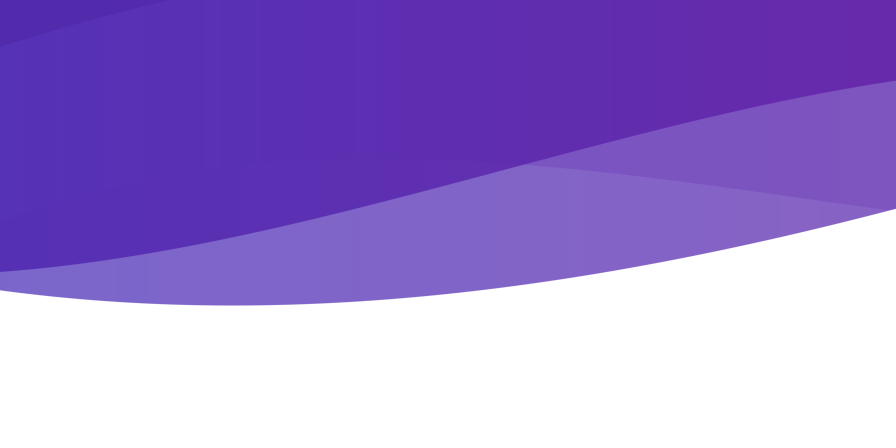
A WebGL 1 fragment shader for this background:

```glsl
precision highp float;

uniform vec2 u_resolution;

// Wave depths below the top edge: cubic coefficients (1, x, x^2, x^3)
const vec4 CORNER_WAVE = vec4(0.104, -0.62, 0.38, 0.0);
const vec4 INNER_WAVE = vec4(0.495, -0.740, 1.142, -0.4255);
const vec4 DARK_WAVE = vec4(0.607, -0.146, -0.690, 0.409);
const vec4 PALE_WAVE = vec4(0.648, 0.269, -0.561, 0.110);

// Layer colours at the left and right sides
const vec3 CORNER_LEFT = vec3(0.320, 0.165, 0.675);
const vec3 CORNER_RIGHT = vec3(0.350, 0.165, 0.680);
const vec3 DARK_LEFT = vec3(0.335, 0.195, 0.715);
const vec3 DARK_RIGHT = vec3(0.405, 0.165, 0.670);
const vec3 SHADE_LEFT = vec3(0.335, 0.190, 0.705);
const vec3 SHADE_RIGHT = vec3(0.410, 0.190, 0.680);
const vec3 MID_LEFT = vec3(0.450, 0.330, 0.780);
const vec3 MID_RIGHT = vec3(0.495, 0.330, 0.745);
const vec3 PALE_LEFT = vec3(0.480, 0.400, 0.795);
const vec3 PALE_RIGHT = vec3(0.530, 0.385, 0.770);
const vec3 PAPER = vec3(1.0);

// Antialiased coverage of the area above a wave
float above(vec4 wave, vec2 p) {
  float depth = wave.x + p.x * (wave.y + p.x * (wave.z + p.x * wave.w));
  float softness = 0.75 / u_resolution.y;
  return smoothstep(-softness, softness, depth - p.y);
}

void main() {
  vec2 p = gl_FragCoord.xy / u_resolution;
  p.y = 1.0 - p.y;

  // Horizontal gradient of each layer
  vec3 corner = mix(CORNER_LEFT, CORNER_RIGHT, p.x);
  vec3 dark = mix(DARK_LEFT, DARK_RIGHT, p.x);
  vec3 shade = mix(SHADE_LEFT, SHADE_RIGHT, p.x);
  vec3 mid = mix(MID_LEFT, MID_RIGHT, p.x);
  vec3 pale = mix(PALE_LEFT, PALE_RIGHT, p.x);

  // The inner wave tints both the dark and the pale layers
  float inner = above(INNER_WAVE, p);
  vec3 paleLayer = mix(pale, mid, inner);
  vec3 darkLayer = mix(shade, dark, inner);
  darkLayer = mix(darkLayer, corner, above(CORNER_WAVE, p));

  // Stack the layers over the white ground
  vec3 color = mix(PAPER, paleLayer, above(PALE_WAVE, p));
  color = mix(color, darkLayer, above(DARK_WAVE, p));
  gl_FragColor = vec4(color, 1.0);
}
```
